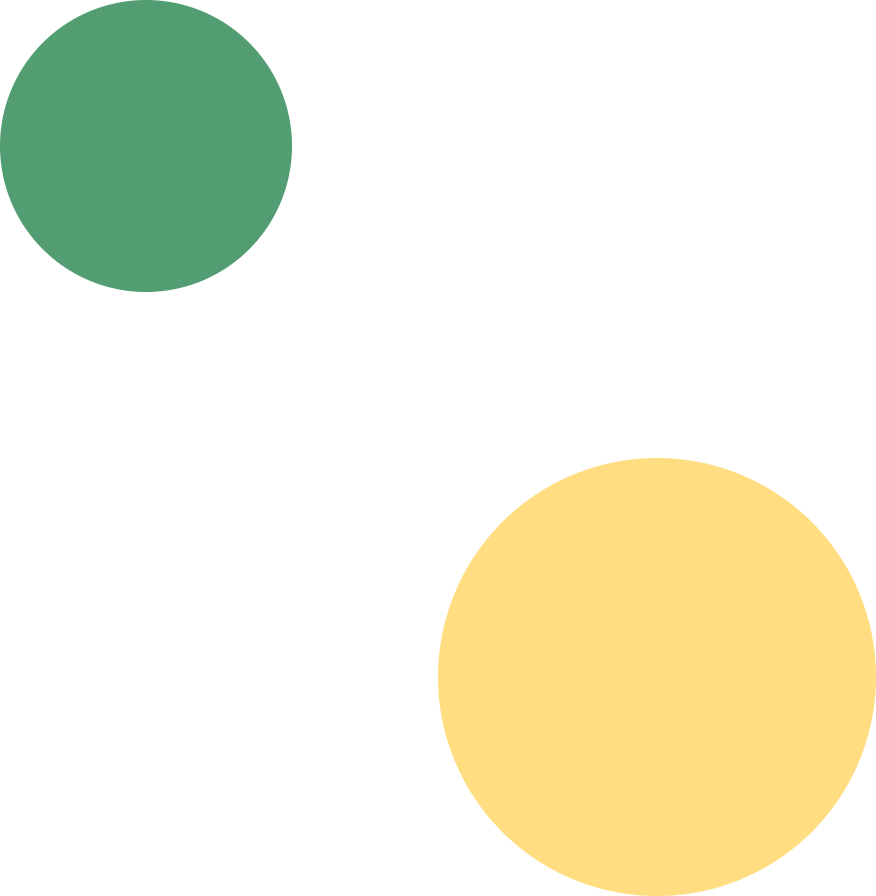
Give the GLSL for this background, as a WebGL 2 fragment shader.

```glsl
#version 300 es
precision highp float;
// Two flat discs on a white ground: a green one tucked into the upper left
// corner and a larger yellow one resting in the lower right corner.
// Each is a circle distance function blended over the ground with a soft edge.

uniform vec2 u_resolution;
out vec4 fragColor;

const vec3 WHITE = vec3(1.0);
const vec3 GREEN = vec3(0.322, 0.620, 0.447);
const vec3 YELLOW = vec3(1.0, 0.867, 0.502);

float circleDistance(vec2 p, vec2 center, float radius) {
    return length(p - center) - radius;
}

// Coverage of a shape, smoothed across one pixel width
float coverage(float dist, float pixel) {
    return clamp(0.5 - dist / pixel, 0.0, 1.0);
}

vec3 paintDisc(vec3 ground, vec3 color, vec2 p, vec2 center, float radius, float pixel) {
    return mix(ground, color, coverage(circleDistance(p, center, radius), pixel));
}

void main() {
    // The canvas is one unit wide
    float pixel = 1.0 / u_resolution.x;
    vec2 p = gl_FragCoord.xy * pixel;
    float top = u_resolution.y * pixel;

    // Each disc touches the two sides of its corner
    float greenRadius = 1.0 / 6.0;
    float yellowRadius = 0.25;
    vec2 greenCenter = vec2(greenRadius, top - greenRadius);
    vec2 yellowCenter = vec2(1.0 - yellowRadius, yellowRadius);

    vec3 color = paintDisc(WHITE, GREEN, p, greenCenter, greenRadius, pixel);
    color = paintDisc(color, YELLOW, p, yellowCenter, yellowRadius, pixel);
    fragColor = vec4(color, 1.0);
}
```
